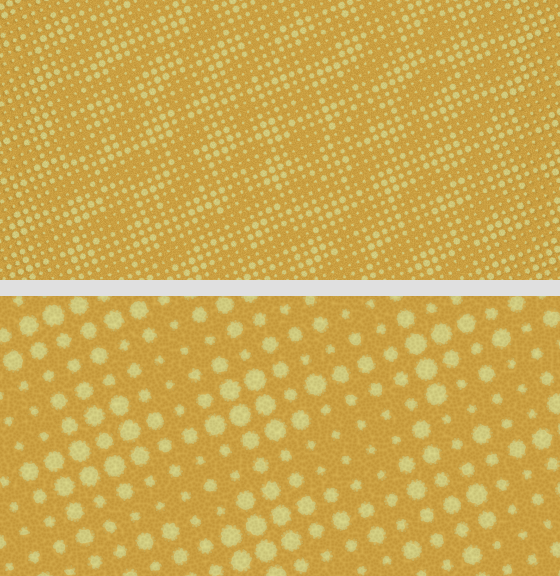
Top: the whole. Bottom: its middle third, enlarged.
A Shadertoy shader for this pattern:

```glsl
#define CELLS_DOWN 31.0
#define ANGLE 0.385
#define MIN_RADIUS 0.14
#define MAX_RADIUS 0.385
#define SIZE_JITTER 0.5
#define GRAIN_SCALE 235.0
#define GRAIN_AMOUNT 0.095
#define RIM_SOFTNESS 0.07
#define RELIEF 0.17
#define GROUND vec3(0.793, 0.625, 0.255)
#define DOT_COLOR vec3(0.82, 0.795, 0.49)
#define SHADOW vec3(0.71, 0.55, 0.21)

vec2 hash22(vec2 p) {
    vec3 a = fract(vec3(p.xyx) * vec3(0.1031, 0.1030, 0.0973));
    a += dot(a, a.yzx + 33.33);
    return fract((a.xx + a.yz) * a.zy);
}

// Distance to the nearest scattered feature point
float cellular(vec2 p) {
    vec2 id = floor(p), f = fract(p);
    float nearest = 2.0;
    for (int y = -1; y <= 1; y++)
        for (int x = -1; x <= 1; x++) {
            vec2 o = vec2(x, y);
            nearest = min(nearest, length(o + hash22(id + o + 400.0) - f));
        }
    return nearest;
}

// Layered waves gather large dots into loose clusters
float dotRadius(vec2 id) {
    float along = cos(0.86 * id.x - 0.46 * (id.y - 1.0) + 0.9 * sin(0.31 * id.y + 0.17 * id.x));
    float across = cos(1.28 * (id.y - 1.0) + 0.9 * sin(0.27 * id.x));
    float stray = sin(1.9 * id.x + 0.7 * id.y) * sin(0.6 * id.x - 2.1 * id.y);
    float tone = 0.48 + 0.17 * (along + across) + 0.13 * stray;
    tone += SIZE_JITTER * (hash22(id + 500.0).x - 0.5);
    return mix(MIN_RADIUS, MAX_RADIUS, smoothstep(0.1, 0.95, tone));
}

// Signed distance to the dot of the current cell
float dotDistance(vec2 q) {
    vec2 id = floor(q + 0.5);
    return length(q - id) - dotRadius(id);
}

void mainImage(out vec4 fragColor, in vec2 fragCoord) {
    vec2 p = (fragCoord - 0.5 * iResolution.xy) / iResolution.y;
    float c = cos(ANGLE), s = sin(ANGLE);
    mat2 turn = mat2(c, -s, s, c);
    vec2 q = turn * p * CELLS_DOWN + vec2(0.07, -0.26);
    float edge = max(RIM_SOFTNESS, 0.75 * CELLS_DOWN / iResolution.y);
    float grain = cellular(p * GRAIN_SCALE) - 0.45;

    // Relief deepens toward the left and right sides
    float side = smoothstep(0.4, 1.0, abs(p.x));
    vec2 offset = turn * vec2(sign(p.x), -0.7) * RELIEF * side;
    float shade = 1.0 - smoothstep(-0.08, 0.2, dotDistance(q - offset));
    vec3 color = mix(GROUND, SHADOW, 0.65 * side * shade);

    // Dots with slightly rough printed rims
    float d = dotDistance(q) + 0.18 * grain;
    color = mix(color, DOT_COLOR, 1.0 - smoothstep(-edge, edge, d));

    // Fine mottled surface
    color += GRAIN_AMOUNT * grain * vec3(0.8, 1.0, 0.9);
    fragColor = vec4(color, 1.0);
}
```
